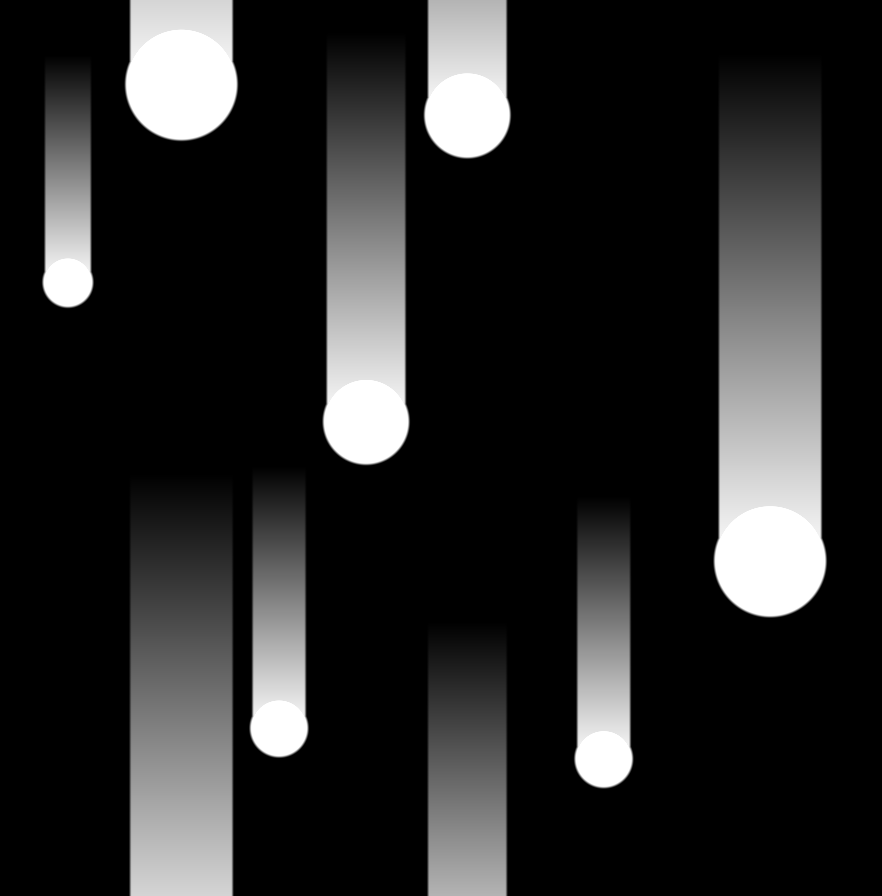
This background is drawn by a Shadertoy shader. Its source:

```glsl
// White round-headed comets falling on black, each with a fading upright tail; tiles both ways.
#define COUNT 7
#define RADIUS_MIN 0.028
#define RADIUS_MAX 0.0625
#define TAIL_LENGTH 9.05
#define TAIL_WIDTH 0.915
#define FIRST_HEAD vec2(0.077, 0.685)
#define HEAD_STEP vec2(0.1327, 0.2815)
#define SWAY vec2(0.03, -0.07)
#define CROWDING 0.06
#define SOFTNESS 0.0019

const float PI = 3.14159265;

// Head position as a fraction of the canvas: even steps with a slow sway
vec2 headPosition(int index) {
    float i = float(index);
    float phase = PI * i / float(COUNT - 1);
    vec2 position = FIRST_HEAD + HEAD_STEP * i + SWAY * sin(2.0 * phase);
    position.x -= CROWDING * sin(phase);
    return fract(position);
}

// Quadratic residues shuffle the sizes; the cube favours small heads
float headRadius(int index) {
    float rank = float((6 * index * index) % COUNT) / float(COUNT - 1);
    return mix(RADIUS_MIN, RADIUS_MAX, rank * rank * rank);
}

// Coverage of a shape from its signed distance
float cover(float dist) {
    return 1.0 - smoothstep(-SOFTNESS, SOFTNESS, dist);
}

float comet(vec2 p, vec2 tile, int index) {
    float radius = headRadius(index);

    // Nearest wrapped copy of the head
    vec2 offset = p - headPosition(index) * tile;
    vec2 nearest = offset - tile * round(offset / tile);
    float head = cover(length(nearest) - radius);

    // Tail rises from the head and wraps over the top edge
    float rise = fract(offset.y);
    float fade = clamp(1.0 - rise / (radius * TAIL_LENGTH), 0.0, 1.0);
    float tail = fade * cover(abs(nearest.x) - radius * TAIL_WIDTH);

    return max(head, tail);
}

void mainImage(out vec4 fragColor, in vec2 fragCoord) {
    // Canvas height is one unit
    vec2 p = fragCoord / iResolution.y;
    vec2 tile = vec2(iResolution.x / iResolution.y, 1.0);

    float light = 0.0;
    for (int i = 0; i < COUNT; i++) {
        light = max(light, comet(p, tile, i));
    }
    fragColor = vec4(vec3(light), 1.0);
}
```
